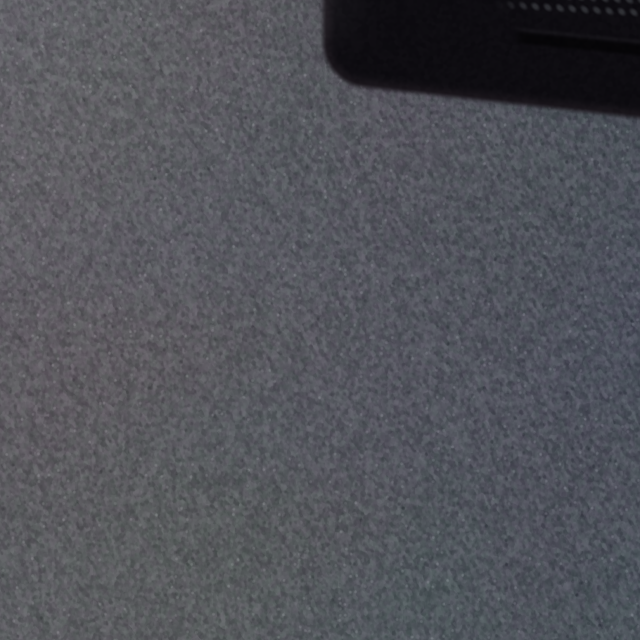
This texture is drawn by a WebGL 2 fragment shader. Its source:

```glsl
#version 300 es
precision highp float;

uniform vec2 u_resolution;
out vec4 fragColor;

vec2 hash2(vec2 p) {
    vec3 q = fract(vec3(p.xyx) * vec3(0.1031, 0.1030, 0.0973));
    q += dot(q, q.yzx + 33.33);
    return fract((q.xx + q.yz) * q.zy);
}

// Cellular noise: each cell has a random value, blended softly by distance
float softCells(vec2 p, float sharpness) {
    vec2 cell = floor(p);
    vec2 local = fract(p);
    float total = 0.0;
    float weights = 0.0;
    for (int y = -1; y <= 1; y++) {
        for (int x = -1; x <= 1; x++) {
            vec2 offset = vec2(x, y);
            vec2 jitter = hash2(cell + offset + 50.0);
            float value = hash2(cell + offset + 417.0).x;
            vec2 toSeed = offset + jitter - local;
            float weight = exp(-sharpness * dot(toSeed, toSeed));
            total += value * weight;
            weights += weight;
        }
    }
    return total / max(weights, 1e-6);
}

vec2 rotate(vec2 p, float angle) {
    float c = cos(angle);
    float s = sin(angle);
    return vec2(c * p.x + s * p.y, c * p.y - s * p.x);
}

// Broad drifting tint, from -1 to 1
float layeredWaves(vec2 p, float phase) {
    float a = sin(7.0 * p.x + 3.0 * p.y + phase);
    float b = sin(15.0 * p.x - 5.0 * p.y + 2.0 * phase + a);
    float c = sin(9.0 * p.y + 4.0 * p.x + 3.0 * phase + b);
    return (a + b + c) / 3.0;
}

// Rounded corner bounded by a left edge and a sloping lower edge
float cornerDistance(vec2 p, float left, float radius) {
    float lower = 0.866 - 0.112 * (p.x - 0.55);
    vec2 q = vec2(left - p.x, (lower - p.y) * 0.994) + radius;
    return length(max(q, 0.0)) + min(max(q.x, q.y), 0.0) - radius;
}

// Small bright or dark spots: one random dot in a few of the cells
float sparseDots(vec2 p, float share, float radius) {
    vec2 cell = floor(p);
    vec2 center = 0.3 + 0.4 * hash2(cell + 9.0);
    float chosen = step(1.0 - share, hash2(cell + 231.0).y);
    return chosen * smoothstep(radius, 0.2 * radius, length(fract(p) - center));
}

vec3 fabric(vec2 p, float twillAngle) {
    // Uneven light: paler at upper left, bluer and darker at right
    vec3 color = mix(vec3(0.362, 0.358, 0.378), vec3(0.296, 0.314, 0.356),
                     smoothstep(0.1, 1.1, p.x));
    color += vec3(0.024, 0.022, 0.026) * smoothstep(0.5, 0.0, p.x) * smoothstep(0.3, 1.0, p.y);
    color += vec3(-0.006, 0.006, -0.002) * smoothstep(0.45, 0.0, p.y);
    color += vec3(0.006, -0.003, 0.002) * layeredWaves(p, 0.8);
    color += vec3(-0.002, 0.0, 0.006) * layeredWaves(p.yx, 2.6);

    // Threads and grains aligned with the weave
    vec2 weave = rotate(p, twillAngle);
    float grain = softCells(weave * vec2(185.0, 145.0), 5.0) - 0.5;
    float fine = softCells(p * vec2(270.0, 215.0) + 71.0, 5.0) - 0.5;
    float wobble = 0.9 * sin(weave.y * 43.0 + 2.0 * sin(weave.x * 31.0));
    float twill = sin(weave.x * 540.0 + wobble);
    float twillStrength = mix(0.003, 0.009, smoothstep(0.3, 1.3, p.x + 0.4 * p.y));
    color += 0.092 * grain + 0.058 * fine + twillStrength * twill;

    // Sparse pale glints, dark pits and faint colour speckle
    color += 0.075 * sparseDots(p * vec2(125.0, 115.0), 0.05, 0.42);
    color -= 0.045 * sparseDots(p * vec2(118.0, 105.0) + 40.0, 0.05, 0.45);
    float speckle = softCells(p * 120.0 + 23.0, 5.0) - 0.5;
    return color + vec3(0.018, -0.010, 0.014) * speckle;
}

vec3 darkCase(vec2 p, float depth) {
    vec3 color = mix(vec3(0.105, 0.088, 0.110), vec3(0.052, 0.046, 0.064),
                     smoothstep(0.0, 0.022, depth));
    color += 0.035 * smoothstep(0.60, 0.50, p.x) * smoothstep(0.90, 0.99, p.y);
    color += 0.018 * (softCells(p * 170.0, 5.0) - 0.5);

    // Thin slot with a faint upper rim
    float slotLine = p.y - 0.941 + 0.10 * (p.x - 0.81);
    float slotSpan = smoothstep(0.80, 0.82, p.x);
    color *= 1.0 - 0.55 * slotSpan * smoothstep(0.013, 0.004, abs(slotLine));
    color += 0.025 * slotSpan * smoothstep(0.006, 0.0, abs(slotLine - 0.013));

    // Rows of small raised dots along the top
    float rows = p.y - 0.992 + 0.06 * (p.x - 0.8);
    vec2 dotCell = vec2(fract(p.x * 52.0 + rows * 20.0), fract(rows * 52.0 + 0.5)) - 0.5;
    float dots = smoothstep(0.45, 0.08, length(dotCell));
    float dotArea = smoothstep(0.76, 0.84, p.x) * smoothstep(-0.012, -0.006, rows);
    return color + vec3(0.13, 0.14, 0.14) * dots * dotArea;
}

void main() {
    vec2 p = gl_FragCoord.xy / u_resolution;
    float edge = cornerDistance(p, 0.505, 0.062);

    vec3 color = fabric(p, 0.50);
    color *= 1.0 - 0.06 * smoothstep(0.02, 0.0, edge);
    float coverage = smoothstep(0.006, -0.006, edge);
    color = mix(color, darkCase(p, -edge), coverage);
    fragColor = vec4(color, 1.0);
}
```
